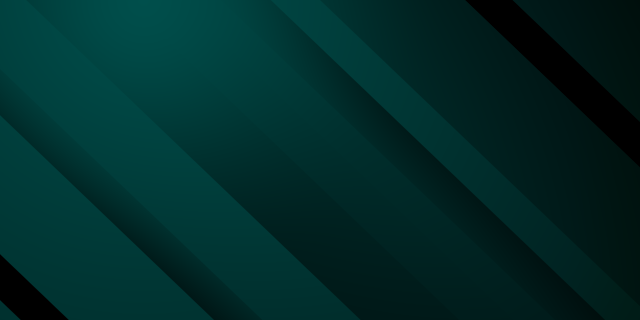
A WebGL 1 fragment shader for this background:

```glsl
precision highp float;

uniform vec2 u_resolution;

const float SLANT = 1.045;
const vec2 GLOW_CENTER = vec2(0.45, 1.0);
const vec3 TEAL = vec3(0.0, 1.0, 0.96);
const vec3 DEEP_GREEN = vec3(0.0, 1.0, 0.82);

// Coverage of the diagonal strip between two offsets
float strip(float s, float start, float end, float soft) {
  return smoothstep(start - soft, start + soft, s)
       - smoothstep(end - soft, end + soft, s);
}

// Strip whose shade runs linearly from one side to the other
float fold(float s, float start, float end, float fromShade, float toShade, float soft) {
  float t = clamp((s - start) / (end - start), 0.0, 1.0);
  return strip(s, start, end, soft) * mix(fromShade, toShade, t);
}

// Shadows of the overlapping diagonal sheets
float sheetShade(float s, float soft) {
  float shade = fold(s, -0.376, -0.225, 0.56, 0.22, soft);
  shade += fold(s, -0.225, 0.082, 0.06, 0.0, soft);
  shade += fold(s, 0.082, 0.39, 0.46, 0.36, soft);
  shade += fold(s, 0.39, 0.56, 0.28, 0.22, soft);
  shade += fold(s, 0.56, 0.69, 0.20, 0.18, soft);
  shade += fold(s, 0.69, 0.846, 0.28, 0.52, soft);
  shade += fold(s, 1.0, 1.453, 0.28, 0.46, soft);
  shade += fold(s, 1.602, 2.1, 0.42, 0.62, soft);
  return shade;
}

void main() {
  vec2 p = gl_FragCoord.xy / u_resolution * vec2(2.0, 1.0);
  float soft = 1.0 / u_resolution.y;
  float s = p.x - SLANT * (1.0 - p.y);

  // Glow from the upper left; shadows deepen away from it
  float reach = distance(p, GLOW_CENTER);
  float light = max(0.31 - 0.11 * reach, 0.0);
  light *= 1.0 - sheetShade(s, soft) * smoothstep(0.05, 0.95, reach);
  vec3 color = light * mix(TEAL, DEEP_GREEN, smoothstep(1.75, 2.0, p.x));

  // Black bars near the two opposite corners
  float bars = strip(s, -0.98, -0.83, soft) + strip(s, 1.453, 1.602, soft);
  gl_FragColor = vec4(color * (1.0 - bars), 1.0);
}
```
